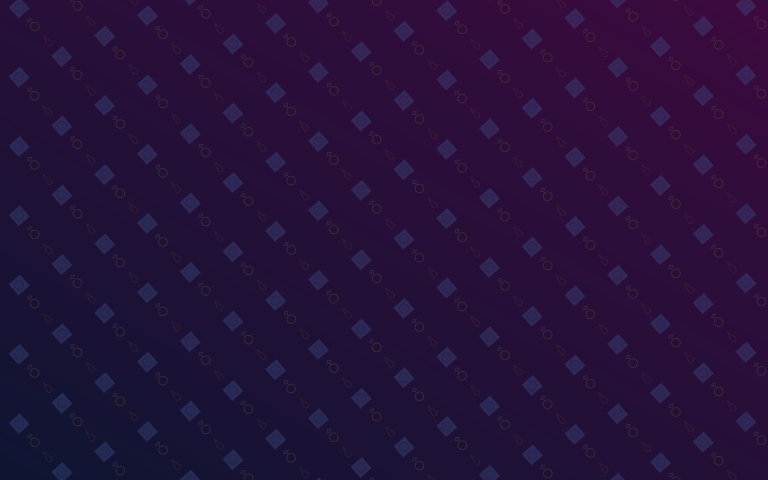
This pattern is drawn by a Shadertoy shader. Its source:

```glsl
// Faint slanted chains of square packets, gem rings and teardrops over a
// diagonal navy-to-plum gradient. A sheared column lattice repeats one chain
// link; its parts are distance functions in a frame turned along the chain.

#define UNITS 480.0                  // design units per canvas height
#define COLUMN 42.75                 // spacing between columns
#define ROW 69.3                     // spacing down a column
#define SHEAR 20.5                   // rise from one column to the next
#define ORIGIN vec2(19.2, 402.9)     // centre of one packet
#define PACKET_HALF 7.4              // half side of a packet
#define LINE_HALF 0.42               // half width of the drawn lines
#define NAVY vec3(0.052, 0.083, 0.192)
#define PLUM vec3(0.240, 0.038, 0.245)
#define PACKET_BLUE vec3(0.25, 0.325, 0.55)

const vec2 RING_AT = vec2(24.2, -0.6);   // places along and across the chain
const vec2 GEM_AT = vec2(16.2, -0.4);
const vec2 BULB_AT = vec2(46.6, -0.6);

float fillMask(float d, float px) {
    return clamp(0.5 - d / px, 0.0, 1.0);
}

float lineMask(float d, float px) {
    return fillMask(abs(d) - LINE_HALF, px);
}

float boxDistance(vec2 p, float halfSide) {
    vec2 d = abs(p) - halfSide;
    return length(max(d, 0.0)) + min(max(d.x, d.y), 0.0);
}

// Round bulb at the origin, narrowing to a point at height h.
float dropDistance(vec2 p, float radius, float h) {
    p.x = abs(p.x);
    float b = radius / h;
    float a = sqrt(1.0 - b * b);
    float k = dot(p, vec2(-b, a));
    if (k < 0.0) return length(p) - radius;
    if (k > a * h) return length(p - vec2(0.0, h));
    return dot(p, vec2(a, b)) - radius;
}

// One chain link: q.x runs along the chain, q.y across it.
vec3 drawLink(vec3 color, vec2 q, float px) {
    // Packet with an embossed disc
    float disc = length(q) - 4.6;
    float opacity = 0.38 - 0.12 * lineMask(disc, px) - 0.02 * fillMask(disc, px);
    float packet = fillMask(boxDistance(q, PACKET_HALF), px);
    color = mix(color, PACKET_BLUE, packet * opacity);

    // Gold band and its small cut gem
    float band = length(q - RING_AT) - 4.3;
    color = mix(color, vec3(0.42, 0.30, 0.18), 0.44 * lineMask(band, px));
    vec2 g = abs(q - GEM_AT);
    float gem = (g.x * 1.35 + g.y - 2.4) / 1.68;
    color = mix(color, vec3(0.34, 0.32, 0.42), 0.36 * lineMask(gem, px));

    // Teardrop trailing back along the chain
    vec2 t = q - BULB_AT;
    float tear = dropDistance(vec2(t.y, -t.x), 2.7, 9.2);
    return mix(color, vec3(0.40, 0.20, 0.19), 0.32 * lineMask(tear, px));
}

// Diagonal blend of the two base colours, gentler around the middle.
vec3 background(vec2 uv) {
    float s = dot(uv, vec2(0.48, 0.52)) - 0.5;
    return mix(NAVY, PLUM, 0.5 + s * (0.85 + 0.6 * s * s));
}

void mainImage(out vec4 fragColor, in vec2 fragCoord) {
    float px = UNITS / iResolution.y;
    vec2 p = fragCoord * px - ORIGIN;
    vec3 color = background(fragCoord / iResolution.xy);

    // Sheared lattice: a link may reach into the column on its left,
    // and the first column has no neighbour before it
    vec2 along = normalize(vec2(COLUMN, SHEAR - ROW));
    vec2 across = vec2(-along.y, along.x);
    float firstColumn = floor(p.x / COLUMN);
    for (int i = 0; i < 2; i++) {
        float column = firstColumn + float(i);
        if (column < 0.0) continue;
        vec2 local = p - column * vec2(COLUMN, SHEAR);
        local.y = mod(local.y + 52.0, ROW) - 52.0;
        color = drawLink(color, vec2(dot(local, along), dot(local, across)), px);
    }

    fragColor = vec4(color, 1.0);
}
```
